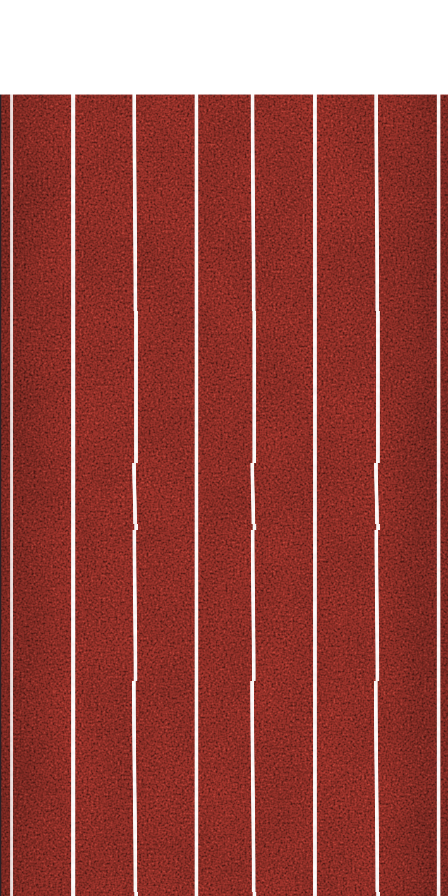
Write a WebGL 2 fragment shader that draws this texture.

```glsl
#version 300 es
precision highp float;

uniform vec2 u_resolution;
out vec4 fragColor;

vec2 gradientAt(vec2 cell) {
  uvec2 q = uvec2(ivec2(cell) + 4096);
  uint h = q.x * 1597334677u ^ q.y * 3812015801u;
  h = (h ^ (h >> 15)) * 2246822519u;
  h ^= h >> 13;
  float angle = float(h & 65535u) / 65536.0 * 6.28319;
  return vec2(cos(angle), sin(angle));
}

float gradientNoise(vec2 p) {
  vec2 i = floor(p), f = p - i;
  vec2 s = f * f * f * (f * (f * 6.0 - 15.0) + 10.0);
  float a = dot(gradientAt(i), f);
  float b = dot(gradientAt(i + vec2(1, 0)), f - vec2(1, 0));
  float c = dot(gradientAt(i + vec2(0, 1)), f - vec2(0, 1));
  float d = dot(gradientAt(i + vec2(1, 1)), f - vec2(1, 1));
  return mix(mix(a, b, s.x), mix(c, d, s.x), s.y);
}

// Sideways jogs where separately painted lengths of a line meet
float paintJog(float y) {
  float jog = mix(0.0012, -0.0013, smoothstep(1.305, 1.789, y));
  jog = y < 1.305 ? 0.0026 : jog;
  jog = y < 0.966 ? mix(0.0005, -0.0018, smoothstep(0.831, 0.966, y)) : jog;
  jog = y < 0.831 ? 0.0030 : jog;
  jog = y < 0.818 ? mix(0.0014, -0.0010, smoothstep(0.479, 0.818, y)) : jog;
  jog = y < 0.479 ? mix(0.0012, -0.0022, smoothstep(0.008, 0.479, y)) : jog;
  return y < 0.008 ? 0.0030 : jog;
}

// Two groups of four lines, spaced inward from either side
float lineCentre(float i) {
  return i < 3.5 ? 0.026 + 0.1375 * i : 0.979 - 0.138 * (7.0 - i);
}

vec3 rubber(vec2 p) {
  float grain = gradientNoise(p * 187.0) + 0.8 * gradientNoise(p * 233.0 + 31.7);
  float mottle = gradientNoise(p * vec2(9.0, 6.0)) + 0.6 * gradientNoise(p * 23.0 + 7.0);
  vec3 color = mix(vec3(0.49, 0.16, 0.13), vec3(0.60, 0.195, 0.165),
                   smoothstep(-0.35, 0.25, grain));
  color = mix(color, vec3(0.27, 0.08, 0.07), 0.75 * smoothstep(0.25, 0.8, -grain));
  color = mix(color, vec3(0.78, 0.29, 0.24), 0.7 * smoothstep(0.25, 0.8, grain));
  // Outer lanes are a little darker
  float outer = max(smoothstep(0.16, 0.0, p.x), smoothstep(0.83, 0.99, p.x));
  return color * (1.0 + 0.07 * mottle) * (1.0 - 0.13 * outer);
}

void main() {
  vec2 p = gl_FragCoord.xy / u_resolution * vec2(1.0, 2.0);
  vec2 pixel = vec2(1.0, 2.0) / u_resolution;
  vec3 color = rubber(p);

  // Dark kerb on the left edge
  color = mix(vec3(0.16, 0.13, 0.15), color, smoothstep(-0.5, 0.5, (p.x - 0.003) / pixel.x));

  // Lane lines; every second inner one is jogged
  for (int n = 0; n < 8; n++) {
    float i = float(n);
    bool jogged = n > 0 && n % 2 == 0;
    float centre = lineCentre(i) + (jogged ? paintJog(p.y) : 0.0);
    float halfWidth = n == 0 ? 0.0032 : n == 1 ? 0.0046 : 0.0041;
    float edge = (halfWidth - abs(p.x - centre)) / pixel.x;
    float paint = smoothstep(-0.5, 0.5, edge);
    float wear = 0.96 + 0.06 * gradientNoise(vec2(i * 5.3, p.y * 90.0));
    color = mix(color, vec3(1.0), paint * (n == 0 ? 0.88 : 1.0) * wear);
  }

  // Blank margin above the track
  color = mix(color, vec3(1.0), smoothstep(-0.5, 0.5, (p.y - 1.789) / pixel.y));
  fragColor = vec4(color, 1.0);
}
```
